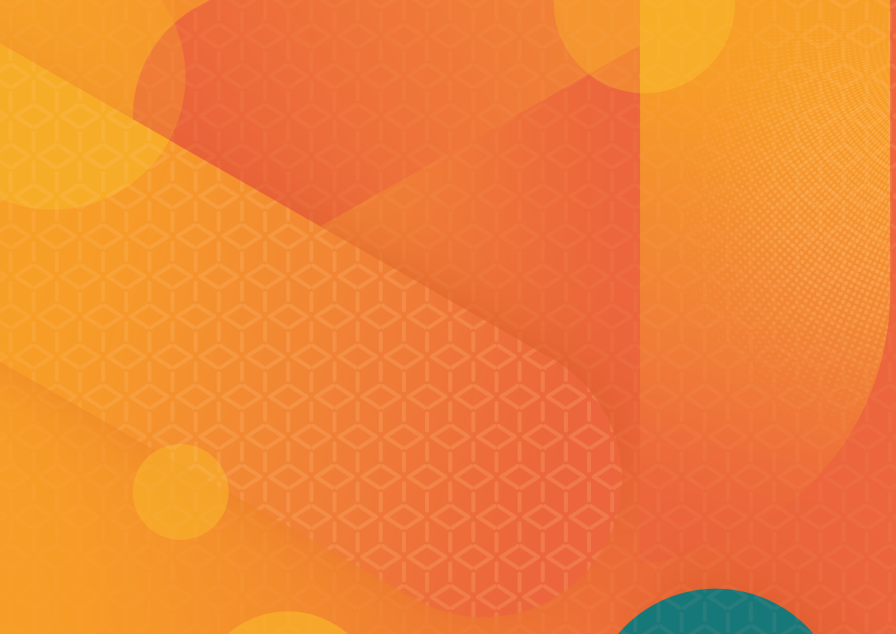
Write a Shadertoy shader that draws this background.

```glsl
// Warm overlapping capsules and discs under a faint rhombus lattice and halftone dots.

const vec3 AMBER  = vec3(0.97, 0.62, 0.15);
const vec3 YELLOW = vec3(0.97, 0.69, 0.16);
const vec3 ORANGE = vec3(0.945, 0.51, 0.21);
const vec3 RED    = vec3(0.925, 0.395, 0.235);
const vec3 TEAL   = vec3(0.09, 0.47, 0.48);
const vec3 PALE   = vec3(1.0, 0.76, 0.50);
const vec3 SHADE  = vec3(0.84, 0.34, 0.14);

const vec2  FALL_DIR = vec2(-0.868, 0.496);  // axis of the large capsule
const vec2  RISE_DIR = vec2(0.870, 0.493);   // axis of the upper capsule
const float PANEL_X  = 1.0095;               // left edge of the right panel
const float LATTICE_PERIOD = 0.073;
const vec2  LATTICE_HUB    = vec2(0.5276, 0.4375);
const float LATTICE_ALPHA  = 0.22;
const float DOT_PITCH = 0.0095;
const float DOT_ALPHA = 0.34;

float fill(float d) {
    float w = 0.75 / iResolution.y;
    return 1.0 - smoothstep(-w, w, d);
}

float disc(vec2 p, vec2 c, float r) { return fill(length(p - c) - r); }

// Position along the line from a to b, 0 to 1
float ramp(vec2 p, vec2 a, vec2 b) {
    return clamp(dot(p - a, b - a) / dot(b - a, b - a), 0.0, 1.0);
}

float segment(vec2 p, vec2 a, vec2 b) { return length(p - mix(a, b, ramp(p, a, b))); }

// Capsule with one round end at c, endless along dir
float endlessCapsule(vec2 p, vec2 c, vec2 dir, float r) {
    vec2 q = p - c;
    return length(q - dir * max(dot(q, dir), 0.0)) - r;
}

// Six-armed hubs on a triangular grid; side arms join as chevrons
float lattice(vec2 p) {
    vec2 q = (p - LATTICE_HUB) / LATTICE_PERIOD;
    vec2 tile = vec2(1.0, sqrt(3.0));
    vec2 a = mod(q + 0.5 * tile, tile) - 0.5 * tile;
    vec2 b = mod(q, tile) - 0.5 * tile;
    vec2 hub = abs(dot(a, a) < dot(b, b) ? a : b);
    float upright = segment(hub, vec2(0.0, 0.14), vec2(0.0, 0.50));
    float chevron = segment(hub, vec2(0.10, 0.0), vec2(0.46, 0.235));
    return fill((min(upright, chevron) - 0.043) * LATTICE_PERIOD);
}

// Dots on concentric arcs
float halftone(vec2 p, float size) {
    vec2 q = p - vec2(1.55, 0.95);
    vec2 polar = vec2(length(q) / DOT_PITCH, atan(q.y, -q.x) * 48.0);
    return fill((length(fract(polar) - 0.5) - size) * DOT_PITCH);
}

void mainImage(out vec4 fragColor, in vec2 fragCoord) {
    vec2 p = fragCoord / iResolution.y;

    // Shape distances
    float large = endlessCapsule(p, vec2(0.763, 0.2445), FALL_DIR, 0.218);
    float upper = endlessCapsule(p, vec2(0.408, 0.816), RISE_DIR, 0.1985);
    float panel = max(PANEL_X - p.x, endlessCapsule(p, vec2(0.974, 0.54), vec2(0.0, 1.0), 0.43));
    float inLarge = fill(large);
    float inPanel = fill(panel);

    // Ground and the wedge between capsule and panel
    vec3 col = mix(AMBER, RED, smoothstep(-0.1, 1.35, p.x + 0.12 * p.y));
    vec3 wedge = mix(ORANGE, RED, smoothstep(0.5, 1.03, p.x));
    col = mix(col, wedge, step(0.45, p.x) * fill(p.x - PANEL_X) * smoothstep(0.05, 0.4, p.y));

    // Upper capsule
    vec3 upperCol = mix(RED, ORANGE, ramp(p, vec2(0.40, 0.66), vec2(0.90, 1.0)));
    col = mix(col, upperCol, fill(upper));

    // Right panel
    float panelMix = ramp(p, vec2(1.10, 0.15), vec2(1.32, 0.92));
    vec3 panelCol = mix(RED, ORANGE, smoothstep(0.0, 0.5, panelMix));
    panelCol = mix(panelCol, AMBER, smoothstep(0.35, 1.0, panelMix));
    col = mix(col, panelCol, inPanel);

    // Large capsule with its soft shadow
    float shadow = exp(-max(large, 0.0) * 22.0) * fill(p.x - PANEL_X);
    shadow *= mix(0.16, 0.42, smoothstep(0.2, 0.8, p.x) * smoothstep(0.1, 0.4, p.y));
    col = mix(col, SHADE, shadow);
    float largeMix = ramp(p, vec2(0.0, 0.50), vec2(0.93, 0.20));
    vec3 largeCol = mix(AMBER, ORANGE, smoothstep(0.0, 0.62, largeMix));
    largeCol = mix(largeCol, RED, smoothstep(0.45, 1.0, largeMix));
    col = mix(col, largeCol, inLarge);

    // Translucent discs
    col = mix(col, YELLOW, disc(p, vec2(0.083, 0.879), 0.2095) * mix(0.30, 0.80, inLarge));
    col = mix(col, YELLOW, disc(p, vec2(1.0165, 0.996), 0.143) * mix(0.42, 0.85, inPanel));
    col = mix(col, YELLOW, disc(p, vec2(0.285, 0.224), 0.0755) * 0.65);
    col = mix(col, YELLOW, disc(p, vec2(0.454, -0.107), 0.1427) * 0.75);

    // Teal disc with a shadow around it
    vec2 tealCentre = vec2(1.129, -0.1305);
    float tealGap = max(length(p - tealCentre) - 0.202, 0.0);
    col = mix(col, SHADE, 0.40 * exp(-tealGap * 18.0) * smoothstep(0.90, 1.1, p.x));
    col = mix(col, TEAL, disc(p, tealCentre, 0.202));

    // Lattice, strongest along the large capsule
    float strength = mix(0.30, 1.0, inLarge * smoothstep(0.0, 0.7, p.x + 0.35));
    strength *= mix(0.35, 1.0, smoothstep(0.0, 0.30, p.y + 0.25 * p.x));
    strength = max(strength, 0.75 * smoothstep(1.05, 1.35, p.x) * smoothstep(0.4, 0.7, p.y));
    col = mix(col, PALE, lattice(p) * strength * LATTICE_ALPHA);

    // Halftone glow at the right
    float glow = 1.0 - smoothstep(0.08, 0.36, length((p - vec2(1.36, 0.68)) * vec2(1.0, 0.85)));
    col = mix(col, PALE, halftone(p, 0.16 + 0.20 * glow) * glow * inPanel * DOT_ALPHA);

    fragColor = vec4(col, 1.0);
}
```
